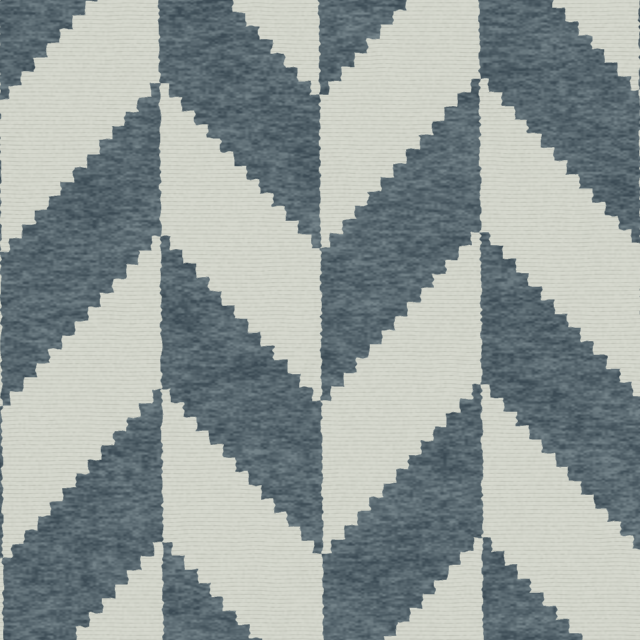
Write a Shadertoy shader that draws this pattern.

```glsl
// Woven chevron cloth: four columns of slanted slate and ivory bands whose
// edges climb in stairs, mirrored from column to column and half a period apart.
// Slate gets streaky chenille noise; ivory gets fine broken horizontal ribs.

const float COLUMN = 0.25;            // column width
const float PERIOD = 0.478;           // one slate band plus one ivory band
const float ROWS = 22.0;              // stair rows in one period
const float TREADS = 12.4;            // stair treads across one column
const float RIBS = 158.0;             // ivory ribs down the canvas
const vec3 SLATE_DEEP = vec3(0.275, 0.335, 0.370);
const vec3 SLATE_PALE = vec3(0.408, 0.468, 0.495);
const vec3 IVORY_SHADE = vec3(0.770, 0.780, 0.738);
const vec3 IVORY_LIGHT = vec3(0.838, 0.848, 0.808);

float hash(vec2 cell) {
    vec3 q = fract(cell.xyx * 0.1031);
    q += dot(q, q.yzx + 33.33);
    return fract((q.x + q.y) * q.z);
}

float noise(vec2 p) {
    vec2 i = floor(p), f = fract(p);
    f = f * f * (3.0 - 2.0 * f);
    return mix(mix(hash(i), hash(i + vec2(1, 0)), f.x),
               mix(hash(i + vec2(0, 1)), hash(i + vec2(1, 1)), f.x), f.y);
}

// Slight skew of the cloth and thread-sized raggedness of the edges
vec2 hangCloth(vec2 p) {
    vec2 ragged = vec2(noise(p * vec2(40.0, 190.0)),
                       noise(p * vec2(120.0, 50.0) + 71.0)) - 0.5;
    return p + vec2(0.0015 - 0.0065 * p.y, 0.0145 * p.x)
             + ragged * vec2(0.0045, 0.003);
}

// 1 inside a slate band, 0 inside an ivory one
float slateBand(vec2 p) {
    float column = p.x / COLUMN;
    float odd = mod(floor(column), 2.0);
    float across = mix(fract(column), 1.0 - fract(column), odd);
    float stair = floor(across * TREADS + 0.3);
    float phase = (p.y - 0.3945) / PERIOD + stair / ROWS + 0.5 * odd;
    return 1.0 - step(0.5, fract(phase));
}

// Band coverage averaged over a small square
float slateCoverage(vec2 p, float width) {
    float sum = 0.0;
    for (int j = 0; j < 4; j++)
        for (int i = 0; i < 4; i++) {
            vec2 offset = (vec2(i, j) - 1.5) * 0.25 * width;
            sum += slateBand(hangCloth(p + offset));
        }
    return sum / 16.0;
}

// Chenille: short horizontal streaks over a soft mottle
vec3 slateYarn(vec2 p) {
    float streak = noise(p * vec2(75.0, 240.0)) - 0.5;
    float fibre = noise(p * vec2(210.0, 330.0) + 19.0) - 0.5;
    float mottle = noise(p * vec2(14.0, 34.0) + 47.0) - 0.5;
    float tone = 0.5 + 1.1 * streak + 0.8 * fibre + 0.5 * mottle;
    return mix(SLATE_DEEP, SLATE_PALE, clamp(tone, -0.3, 1.35));
}

// Flat weave: thin shaded grooves broken into stitches
vec3 ivoryWeave(vec2 p) {
    float row = p.y * RIBS + 0.35 * noise(p * vec2(30.0, 12.0));
    float groove = smoothstep(0.2, 0.5, abs(fract(row) - 0.5));
    float stitch = noise(vec2(p.x * 190.0, floor(row + 0.5) * 7.3));
    float fibre = noise(p * 260.0 + 5.0) - 0.5;
    float shade = groove * (0.3 + 0.7 * stitch) - 0.35 * fibre;
    return mix(IVORY_LIGHT, IVORY_SHADE, clamp(shade + 0.1, 0.0, 1.1));
}

void mainImage(out vec4 fragColor, in vec2 fragCoord) {
    vec2 p = fragCoord / iResolution.y;
    p.y = 1.0 - p.y;                  // measure downward from the top edge

    float softness = max(1.0 / iResolution.y, 0.0022);
    float slate = slateCoverage(p, softness);
    vec3 colour = mix(ivoryWeave(p), slateYarn(p), slate);
    fragColor = vec4(colour, 1.0);
}
```
